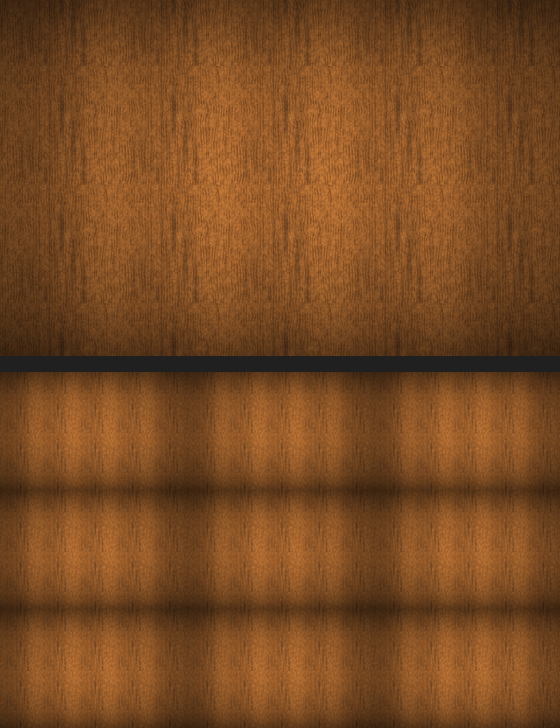
Top: one tile. Bottom: repeated 3 by 3.
Write a WebGL 1 fragment shader that draws this texture.

```glsl
precision highp float;
// Brown wood veneer: repeated panels with dark vertical streaks, fine wavy grain and shaded borders.

uniform vec2 u_resolution;

const vec2 REPEATS = vec2(5.0, 3.0);
const vec2 PANEL_SHIFT = vec2(0.74, 0.55);
const vec3 WOOD_LIGHT = vec3(0.680, 0.418, 0.192);
const vec3 WOOD_DEEP = vec3(0.550, 0.330, 0.148);
const vec3 STREAK_COLOR = vec3(0.310, 0.208, 0.125);
const vec3 GRAIN_COLOR = vec3(0.350, 0.195, 0.085);
const vec2 EDGE_SHADE = vec2(0.39, 0.46);
const float SHADE_POWER = 2.4;
const float STREAK_STRENGTH = 0.72;
const float MAIN_STREAK_X = 0.29;
const float GRAIN_LINES = 40.0;
const float GRAIN_BEND = 1.1;
const float GRAIN_STRENGTH = 0.42;
const float SPECKLE = 0.27;
const float TAU = 6.2831853;

float hash(vec2 p) {
  return fract(sin(dot(p, vec2(127.1, 311.7))) * 43758.545);
}

// Value noise that wraps across a panel; freq.x is a whole number.
float panelNoise(vec2 t, vec2 freq, float seed) {
  vec2 p = t * freq;
  vec2 cell = floor(p);
  vec2 f = p - cell;
  f = f * f * (3.0 - 2.0 * f);
  float x0 = mod(cell.x, freq.x) + seed;
  float x1 = mod(cell.x + 1.0, freq.x) + seed;
  float low = mix(hash(vec2(x0, cell.y)), hash(vec2(x1, cell.y)), f.x);
  float high = mix(hash(vec2(x0, cell.y + 1.0)), hash(vec2(x1, cell.y + 1.0)), f.x);
  return mix(low, high, f.y);
}

// One tapered vertical streak, wrapped across the panel.
float streak(vec2 t, vec2 center, vec2 size) {
  vec2 d = vec2(fract(t.x - center.x + 0.5) - 0.5, t.y - center.y) / size;
  return exp(-dot(d, d));
}

// A main streak, with lesser ones gathered toward one side of the panel.
float streaks(vec2 t) {
  float sum = streak(t, vec2(MAIN_STREAK_X, 0.62), vec2(0.020, 0.20));
  for (int i = 0; i < 11; i++) {
    float n = float(i);
    float x = mix(-0.14, 0.50, fract(n * 0.618 + 0.27));
    float y = mix(0.02, 0.70, hash(vec2(n, 4.0)));
    float width = mix(0.008, 0.022, hash(vec2(n, 7.0)));
    float len = mix(0.14, 0.34, hash(vec2(n, 11.0)));
    float weight = mix(0.25, 0.9, hash(vec2(n, 17.0)));
    sum += weight * streak(t, vec2(x, y), vec2(width, len));
  }
  return min(sum, 1.0);
}

// Thin wavy lines along the grain, fading in and out.
float grain(vec2 t) {
  float bend = panelNoise(t, vec2(9.0, 8.0), 31.0) + 0.5 * panelNoise(t, vec2(19.0, 18.0), 37.0);
  float wave = 0.5 + 0.5 * sin(TAU * (GRAIN_LINES * t.x + GRAIN_BEND * bend));
  float presence = panelNoise(t, vec2(32.0, 16.0), 53.0);
  return wave * smoothstep(0.1, 0.75, presence);
}

vec3 wood(vec2 t) {
  // Broad bands and long fibers
  float band = 0.5 - 0.5 * cos(TAU * (t.x - 0.18));
  float fiber = panelNoise(t, vec2(36.0, 2.0), 71.0);
  float cloud = panelNoise(t, vec2(8.0, 1.4), 97.0);
  float tone = 0.40 * band + 0.40 * fiber + 0.24 * cloud;
  vec3 color = mix(WOOD_DEEP, WOOD_LIGHT, clamp(tone + 0.12, 0.0, 1.0));

  // Streaks broken up by the fibers
  vec2 wobble = vec2(0.008 * (panelNoise(t, vec2(12.0, 5.0), 113.0) - 0.5), 0.0);
  float dark = streaks(t + wobble) * mix(0.65, 1.0, fiber);
  color = mix(color, STREAK_COLOR, STREAK_STRENGTH * dark);

  // Fine grain and grit
  color = mix(color, GRAIN_COLOR, GRAIN_STRENGTH * grain(t));
  float grit = panelNoise(t, vec2(84.0, 72.0), 151.0) - 0.5;
  return color * (1.08 + SPECKLE * grit);
}

void main() {
  vec2 uv = gl_FragCoord.xy / u_resolution;
  vec2 panel = fract(uv * REPEATS + PANEL_SHIFT);
  vec3 color = wood(panel);

  // Soften the horizontal joint over a sliver at the panel's end
  vec2 wrapped = vec2(panel.x, panel.y - 1.0);
  color = mix(color, wood(wrapped), smoothstep(0.99, 1.0, panel.y));

  // Darken symmetrically toward the canvas borders
  vec2 shade = 1.0 - EDGE_SHADE * pow(abs(uv * 2.0 - 1.0), vec2(SHADE_POWER));
  gl_FragColor = vec4(color * shade.x * shade.y, 1.0);
}
```
